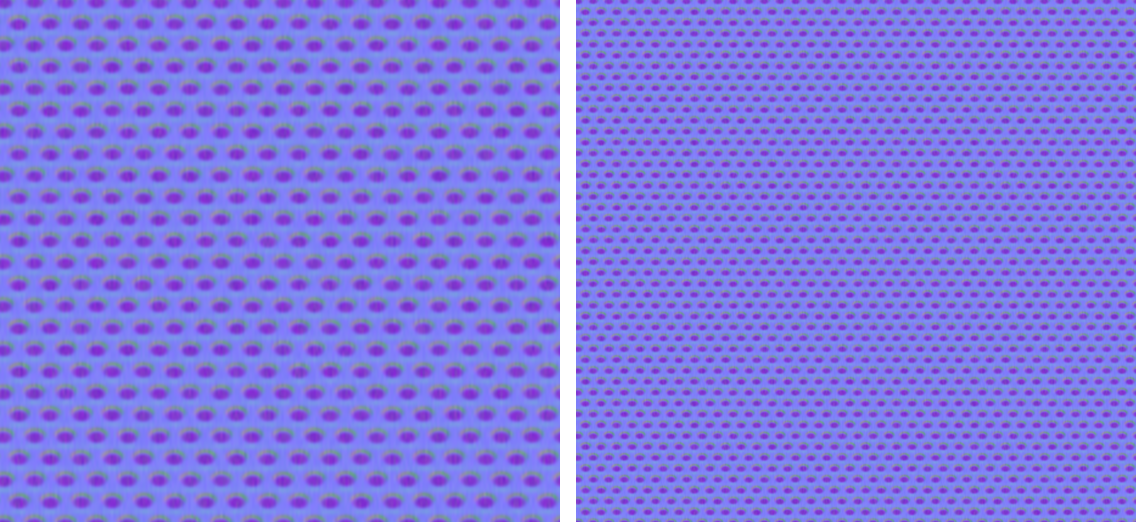
Left: one tile. Right: repeated 2 by 2.
A WebGL 1 fragment shader for this texture map:

```glsl
precision highp float;
// Tangent-space normal map of a perforated mesh: 18 by 24 staggered soft dimples.
// Each dimple sums a violet core, a grey upper arc and a pale lower rim; small
// per-dimple changes and wrapped vertical streaks give it a worn look.

uniform vec2 u_resolution;

float hash(vec2 p) {
  vec3 q = fract(vec3(p.xyx) * vec3(0.1031, 0.1030, 0.0973));
  q += dot(q, q.yzx + 33.33);
  return fract((q.x + q.y) * q.z);
}

// Value noise that repeats after a whole number of lattice cells.
float wrappedNoise(vec2 uv, vec2 period, float seed) {
  vec2 p = uv * period;
  vec2 i = floor(p);
  vec2 f = p - i;
  f = f * f * (3.0 - 2.0 * f);
  vec2 a = mod(i, period) + seed;
  vec2 b = mod(i + 1.0, period) + seed;
  return mix(mix(hash(a), hash(vec2(b.x, a.y)), f.x),
             mix(hash(vec2(a.x, b.y)), hash(b), f.x), f.y);
}

// Weights of one dimple: core, upper arc, lower rim, sideways tilt.
vec4 dimple(vec2 d) {
  float coreRadius = length((d + vec2(0.0, 0.06)) / vec2(0.39, 0.255));
  float core = exp(-pow(coreRadius, 4.0));
  float r = length(d / vec2(0.50, 0.38));
  float ring = exp(-pow((r - 0.83) / 0.30, 2.0));
  float arc = ring * smoothstep(-0.16, 0.24, d.y);
  vec2 below = (d + vec2(0.0, 0.47)) / vec2(0.48, 0.15);
  float rim = exp(-dot(below, below));
  float tilt = ring * clamp(d.x / 0.42, -1.0, 1.0) * smoothstep(-0.30, 0.12, d.y);
  return vec4(core, arc, rim, tilt);
}

void main() {
  vec2 uv = gl_FragCoord.xy / u_resolution;
  vec2 grid = uv * vec2(18.0, 24.0) + vec2(0.0, 0.06);
  float nearestRow = floor(grid.y + 0.5);

  // Gather the neighbouring dimples; distances are in row heights.
  vec4 weights = vec4(0.0);
  for (int j = -1; j <= 1; j++) {
    float row = nearestRow + float(j);
    float x = grid.x - 0.11 - 0.5 * mod(row, 2.0);
    float nearestColumn = floor(x + 0.5);
    for (int i = -1; i <= 1; i++) {
      float column = nearestColumn + float(i);
      vec2 id = mod(vec2(column, row), vec2(18.0, 24.0));
      vec2 jitter = vec2(hash(id + 7.0), hash(id + 61.0)) - 0.5;
      vec2 d = vec2((x - column) * 1.43, grid.y - row) + 0.035 * jitter;
      weights += dimple(d) * (0.93 + 0.12 * hash(id + 113.0));
    }
  }
  weights.xyz = clamp(weights.xyz, 0.0, 1.0);

  // Layer the slopes over the flat surface.
  vec3 color = vec3(0.50, 0.495, 0.98);
  color = mix(color, vec3(0.48, 0.60, 0.90), 0.85 * weights.z);
  color = mix(color, vec3(0.50, 0.58, 0.59), 0.90 * weights.y);
  color += weights.w * vec3(-0.10, 0.035, -0.06);
  color = mix(color, vec3(0.50, 0.21, 0.80), weights.x);

  // Fine vertical streaks, stronger on the slopes.
  float streakRed = wrappedNoise(uv, vec2(230.0, 72.0), 5.0) - 0.5;
  float streakGreen = wrappedNoise(uv, vec2(210.0, 60.0), 271.0) - 0.5;
  float strength = 0.04 + 0.05 * max(weights.x, weights.y);
  color += strength * vec3(streakRed, streakGreen, 0.5 * (streakRed - streakGreen));

  gl_FragColor = vec4(clamp(color, 0.0, 1.0), 1.0);
}
```
